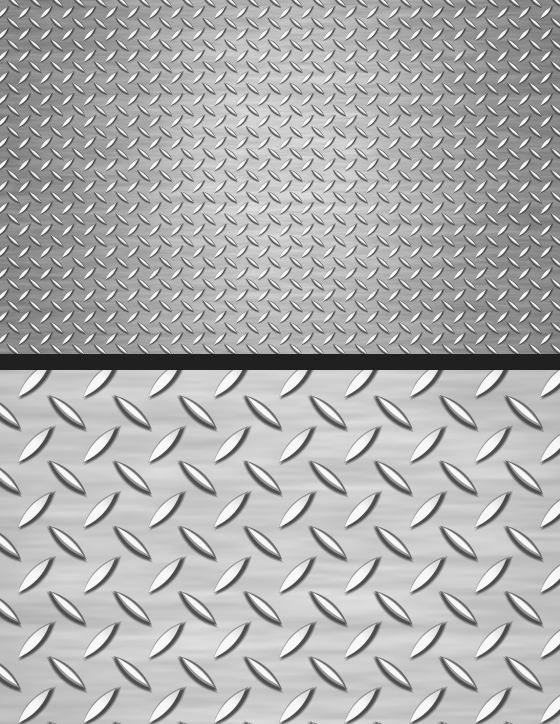
Top, the full canvas; bottom, a detail of the centre.
A WebGL 2 fragment shader for this texture:

```glsl
#version 300 es
precision highp float;

uniform vec2 u_resolution;
out vec4 fragColor;

#define PERIOD 0.06144               // lattice step, in canvas heights
#define ORIGIN vec2(0.0072, 0.965)   // centre of one rising bar
#define HALF_LENGTH 0.385            // bar size, in lattice steps
#define HALF_WIDTH 0.098
#define RISE_ANGLE 0.82
#define FALL_ANGLE -0.73
#define GLOW_CENTER vec2(0.5, 0.52)  // as a share of the canvas
#define GLOW_TONE 0.82
#define RIM_TONE 0.53
#define BRUSH_DEPTH 0.15
#define INK 0.17
#define SHINE 0.97

float hash(vec2 p) {
    vec3 q = fract(vec3(p.xyx) * 0.1031);
    q += dot(q, q.yzx + 33.33);
    return fract((q.x + q.y) * q.z);
}

float noise(vec2 p) {
    vec2 i = floor(p), f = fract(p);
    f = f * f * (3.0 - 2.0 * f);
    return mix(mix(hash(i), hash(i + vec2(1, 0)), f.x),
               mix(hash(i + vec2(0, 1)), hash(i + vec2(1, 1)), f.x), f.y);
}

// Long horizontal scratches at three scales, centred on zero
float brushed(vec2 p) {
    float sum = 0.0, weight = 0.5;
    vec2 scale = vec2(7.0, 90.0);
    for (int i = 0; i < 3; i++) {
        sum += weight * (noise(p * scale + float(i) * 17.0) - 0.5);
        scale *= vec2(2.2, 1.8);
        weight *= 0.8;
    }
    return sum;
}

// Brushed sheet, lit brightest near the middle
float sheet(vec2 p, float aspect) {
    vec2 d = (p - GLOW_CENTER * vec2(aspect, 1.0)) * vec2(1.0, 0.75);
    float tone = mix(GLOW_TONE, RIM_TONE, smoothstep(0.0, 0.85, length(d)));
    return tone + BRUSH_DEPTH * brushed(p);
}

// Position along (x) and across (y) the nearest bar of a square lattice
vec2 barSpace(vec2 q, float angle) {
    vec2 f = fract(q + 0.5) - 0.5;
    float c = cos(angle), s = sin(angle);
    return vec2(c * f.x + s * f.y, c * f.y - s * f.x);
}

// Signed distance to a pointed lens
float lens(vec2 b, vec2 size) {
    float radius = dot(size, size) / (2.0 * size.y);
    return length(vec2(b.x, abs(b.y) + radius - size.y)) - radius;
}

float cover(float d, float soft) {
    return 1.0 - smoothstep(-soft, soft, d);
}

// Rising bar: bright face, dark lower-right side and upper tip
float risingBar(float tone, vec2 b, float aa) {
    vec2 size = vec2(HALF_LENGTH, HALF_WIDTH);
    float shadow = cover(lens(b - vec2(0.02, -0.035), size), aa + 0.02);
    float body = cover(lens(b, size), aa);
    float face = cover(lens(b - vec2(-0.015, 0.006), size * vec2(0.91, 0.76)), aa);
    tone = mix(tone, INK, 0.8 * shadow);
    tone = mix(tone, tone * 0.74, body * (1.0 - shadow));
    float sheen = SHINE - 0.12 * smoothstep(0.0, 0.3, b.x);
    return mix(tone, sheen, face);
}

// Falling bar: dark on both sides with a narrow bright ridge
float fallingBar(float tone, vec2 b, float aa) {
    vec2 size = vec2(HALF_LENGTH, HALF_WIDTH);
    float shadow = cover(lens(b - vec2(0.012, -0.028), size), aa + 0.02);
    float body = cover(lens(b, size), aa);
    float face = cover(lens(b - vec2(0.0, 0.004), size * vec2(0.88, 0.68)), aa);
    float ridge = cover(lens(b - vec2(-0.02, 0.016), size * vec2(0.8, 0.42)), aa);
    tone = mix(tone, INK, 0.8 * shadow);
    tone = mix(tone, INK + 0.14, 0.75 * body);
    tone = mix(tone, 0.6, face);
    return mix(tone, SHINE, ridge);
}

void main() {
    vec2 p = gl_FragCoord.xy / u_resolution.y;
    vec2 q = (p - ORIGIN) / PERIOD;
    float aa = 0.7 / (u_resolution.y * PERIOD);

    // The two bar lattices are offset by half a step
    float tone = sheet(p, u_resolution.x / u_resolution.y);
    tone = risingBar(tone, barSpace(q, RISE_ANGLE), aa);
    tone = fallingBar(tone, barSpace(q - 0.5, FALL_ANGLE), aa);

    fragColor = vec4(vec3(clamp(tone, 0.0, 1.0)), 1.0);
}
```
